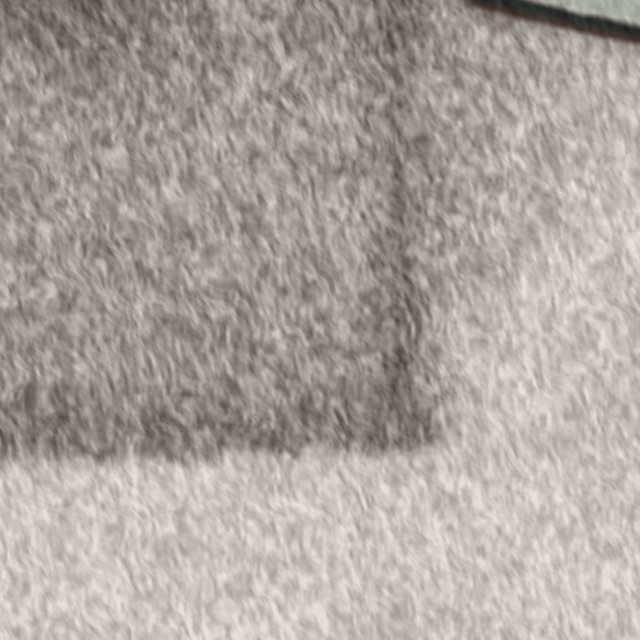
Give the GLSL for this texture, as a WebGL 2 fragment shader.

```glsl
#version 300 es
precision highp float;
// Pale woven fleece with a soft rectangular shadow and a dark cord in the upper right.

uniform vec2 u_resolution;
out vec4 fragColor;

float hash(vec2 p) {
  vec3 q = fract(vec3(p.xyx) * 0.1031);
  q += dot(q, q.yzx + 33.33);
  return fract((q.x + q.y) * q.z);
}

float noise(vec2 p) {
  vec2 cell = floor(p), f = fract(p);
  f = f * f * (3.0 - 2.0 * f);
  return mix(mix(hash(cell), hash(cell + vec2(1, 0)), f.x),
             mix(hash(cell + vec2(0, 1)), hash(cell + vec2(1, 1)), f.x), f.y);
}

// Signed noise stretched along strands that lean to the left.
float strands(vec2 p, float lean, vec2 density) {
  float c = cos(lean), s = sin(lean);
  vec2 q = vec2(c * p.x + s * p.y, c * p.y - s * p.x);
  return noise(q * density + 40.0) - 0.5;
}

float bell(float d, float width) {
  return exp(-d * d / (width * width));
}

// Broad light and shadow, as a single brightness.
float shading(vec2 p) {
  float lowerEdge = 0.268 + 0.03 * p.x;
  float above = smoothstep(lowerEdge - 0.012, lowerEdge + 0.025, p.y);
  float farEdge = mix(0.73, 1.15, smoothstep(0.25, 1.0, p.y));
  float shadow = above * (1.0 - smoothstep(0.61, farEdge, p.x));
  float tone = mix(0.755, 0.595, shadow);

  // Dark bands inside the lower and right borders.
  float side = bell(p.x - 0.625 - 0.03 * smoothstep(0.45, 0.28, p.y), 0.042);
  tone -= 0.125 * side * above;
  float foot = bell(p.y - lowerEdge - 0.065, 0.055);
  tone -= 0.11 * foot * above * (1.0 - smoothstep(0.58, 0.71, p.x)) * (1.0 - 0.6 * side);

  // Shade along the top, deepest at the left.
  float topShade = smoothstep(0.83, 0.97, p.y);
  tone -= topShade * (0.03 + 0.12 * (1.0 - smoothstep(0.1, 0.42, p.x)))
        * (1.0 - smoothstep(0.6, 0.8, p.x));
  return tone + 0.02 * (1.0 - p.y) * smoothstep(0.3, 0.1, p.y);
}

void main() {
  vec2 uv = gl_FragCoord.xy / u_resolution;

  // Fibres bend the shadow edges and vary in direction.
  vec2 wobble = vec2(noise(uv * 45.0), noise(uv * 45.0 + 70.0)) - 0.5;
  float tone = shading(uv + 0.018 * wobble);
  vec2 p = uv + 0.012 * (vec2(noise(uv * 22.0 + 9.0), noise(uv * 22.0 + 31.0)) - 0.5);

  float grain = 0.23 * strands(p, 0.38, vec2(120.0, 52.0))
              + 0.16 * strands(p + 3.1, 0.15, vec2(170.0, 75.0))
              + 0.09 * strands(p + 7.7, 0.6, vec2(260.0, 130.0))
              + 0.07 * (noise(uv * 28.0 + 5.0) - 0.5)
              + 0.04 * (noise(uv * 9.0 + 17.0) - 0.5);
  tone += grain * mix(1.0, 0.75, smoothstep(0.62, 0.78, tone));

  // Warm grey cloth, slightly warmer in its darker parts.
  vec3 color = vec3(tone) + vec3(0.031, 0.0, -0.030);
  color = min(color, vec3(0.90, 0.88, 0.85));

  // Cord sagging across the upper right corner, with a cool patch above it.
  float cordY = 1.008 - 0.27 * (uv.x - 0.73) + 0.14 * (uv.x - 0.73) * (uv.x - 0.73);
  float d = uv.y - cordY + 0.005 * wobble.y;
  float nearCord = smoothstep(0.70, 0.76, uv.x);
  color = mix(color, vec3(0.64, 0.66, 0.62) + 0.5 * grain, nearCord * smoothstep(0.012, 0.028, d));
  color *= 1.0 - 0.2 * nearCord * bell(d + 0.015, 0.022);
  float cord = nearCord * (1.0 - smoothstep(0.008, 0.022, abs(d)));
  vec3 cordColor = mix(vec3(0.25, 0.18, 0.15), vec3(0.12, 0.14, 0.13), smoothstep(-0.012, 0.006, d));
  color = mix(color, cordColor + 0.25 * grain, 0.93 * cord);

  fragColor = vec4(clamp(color, 0.0, 1.0), 1.0);
}
```
